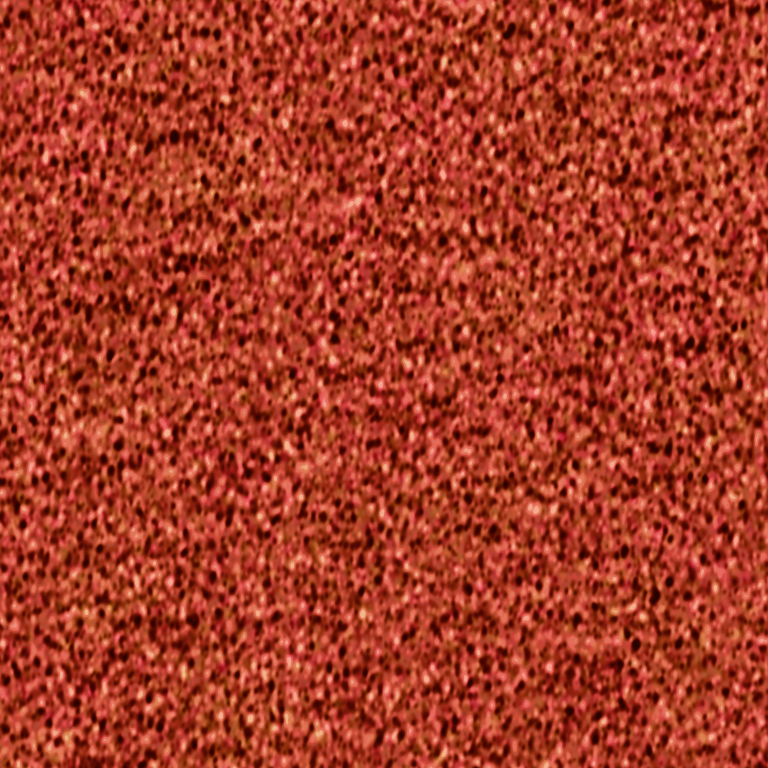
Reproduce this texture procedurally as a Shadertoy shader.

```glsl
// Red tufted carpet: crisp slanted yarn grains with dark gaps and faint rows.
// Scattered splats with a soft opposite rim are summed into a tone of known
// variance, ranked from 0 to 1 and coloured by a ramp with fixed area shares.

const vec2 TUFT_CELLS = vec2(92.0, 74.0);    // cells per canvas height
const vec2 FIBRE_CELLS = vec2(150.0, 122.0);
const vec2 ROW_CELLS = vec2(13.0, 34.0);
const vec2 DYE_CELLS = vec2(70.0, 60.0);
const vec2 PATCH_CELLS = vec2(7.0, 9.0);

const vec2 TUFT_SPREAD = vec2(0.38, 0.50);   // splat radii, in cells
const vec2 ROW_SPREAD = vec2(0.55, 0.38);
const vec2 ROUND_SPREAD = vec2(0.45, 0.45);
const float RIM = 0.38;                      // opposite rim around each splat

const float TUFT_WEIGHT = 1.0;
const float FIBRE_WEIGHT = 0.52;
const float ROW_WEIGHT = 0.27;

const float TUFT_TILT = 0.22;                // lean to the right, radians
const float TILT_WOBBLE = 1.1;
const float DYE_AMOUNT = 0.7;
const float PATCH_AMOUNT = 0.25;
const vec3 DYE_SHIFT = vec3(0.008, -0.030, 0.010);  // orange to crimson

const vec3 PALE_TIP = vec3(0.96, 0.68, 0.56);
const vec3 DEEP_GAP = vec3(0.15, 0.01, 0.0);

// Yarn colours from shadow to light, and the rank at the middle of each share
const vec3 YARN[6] = vec3[6](
    vec3(0.30, 0.02, 0.00), vec3(0.47, 0.11, 0.03), vec3(0.62, 0.16, 0.07),
    vec3(0.68, 0.26, 0.18), vec3(0.80, 0.28, 0.20), vec3(0.89, 0.44, 0.35));
const float RANK[6] = float[6](0.035, 0.18, 0.37, 0.55, 0.74, 0.925);

float hash(vec2 p) {
    return fract(sin(dot(p, vec2(127.1, 311.7))) * 43758.5453);
}

// Sum of one tilted, rimmed splat per cell, scaled to unit variance
float splatNoise(vec2 p, vec2 spread, float tilt, float wobble, float seed) {
    vec2 base = floor(p);
    float sum = 0.0;
    for (int j = -2; j <= 2; j++) {
        for (int i = -2; i <= 2; i++) {
            vec2 cell = base + vec2(i, j);
            vec2 key = cell + seed;
            vec2 centre = cell + vec2(hash(key), hash(key + 37.3));
            float angle = tilt + wobble * (hash(key + 71.9) - 0.5);
            float strength = 2.0 * hash(key + 113.7) - 1.0;
            vec2 d = p - centre;
            float c = cos(angle), s = sin(angle);
            vec2 q = vec2(c * d.x - s * d.y, s * d.x + c * d.y) / spread;
            float r2 = dot(q, q);
            sum += strength * (1.0 - RIM * r2) * exp(-0.5 * r2);
        }
    }
    float energy = 1.0 - 2.0 * RIM + 2.0 * RIM * RIM;
    return sum / sqrt(1.0472 * spread.x * spread.y * energy);
}

vec3 yarnColour(float rank) {
    vec3 colour = YARN[0];
    for (int k = 1; k < 6; k++) {
        float blend = clamp((rank - RANK[k - 1]) / (RANK[k] - RANK[k - 1]), 0.0, 1.0);
        colour = mix(colour, YARN[k], blend);
    }
    colour = mix(colour, PALE_TIP, smoothstep(0.955, 1.0, rank));
    return mix(DEEP_GAP, colour, smoothstep(0.0, 0.035, rank));
}

void mainImage(out vec4 fragColor, in vec2 fragCoord) {
    vec2 uv = fragCoord / iResolution.y;

    // Tone: tufts, finer fibres and horizontal rows
    float tuft = splatNoise(uv * TUFT_CELLS, TUFT_SPREAD, TUFT_TILT, TILT_WOBBLE, 5.0);
    float fibre = splatNoise(uv * FIBRE_CELLS, TUFT_SPREAD, TUFT_TILT, TILT_WOBBLE, 211.0);
    float row = splatNoise(uv * ROW_CELLS, ROW_SPREAD, 0.0, 0.0, 419.0);
    vec3 weights = vec3(TUFT_WEIGHT, FIBRE_WEIGHT, ROW_WEIGHT);
    float tone = dot(weights, vec3(tuft, fibre, row)) / length(weights);

    // Logistic curve close to the normal distribution gives an even rank
    float rank = 1.0 / (1.0 + exp(-1.702 * tone));
    vec3 colour = yarnColour(rank);

    // Dye drift: single grains and broad patches turn orange or crimson
    float dye = DYE_AMOUNT * splatNoise(uv * DYE_CELLS, ROUND_SPREAD, 0.0, 0.0, 631.0)
              + PATCH_AMOUNT * splatNoise(uv * PATCH_CELLS, ROUND_SPREAD, 0.0, 0.0, 839.0);
    colour += DYE_SHIFT * dye * smoothstep(0.0, 0.3, rank);

    fragColor = vec4(clamp(colour, 0.0, 1.0), 1.0);
}
```
